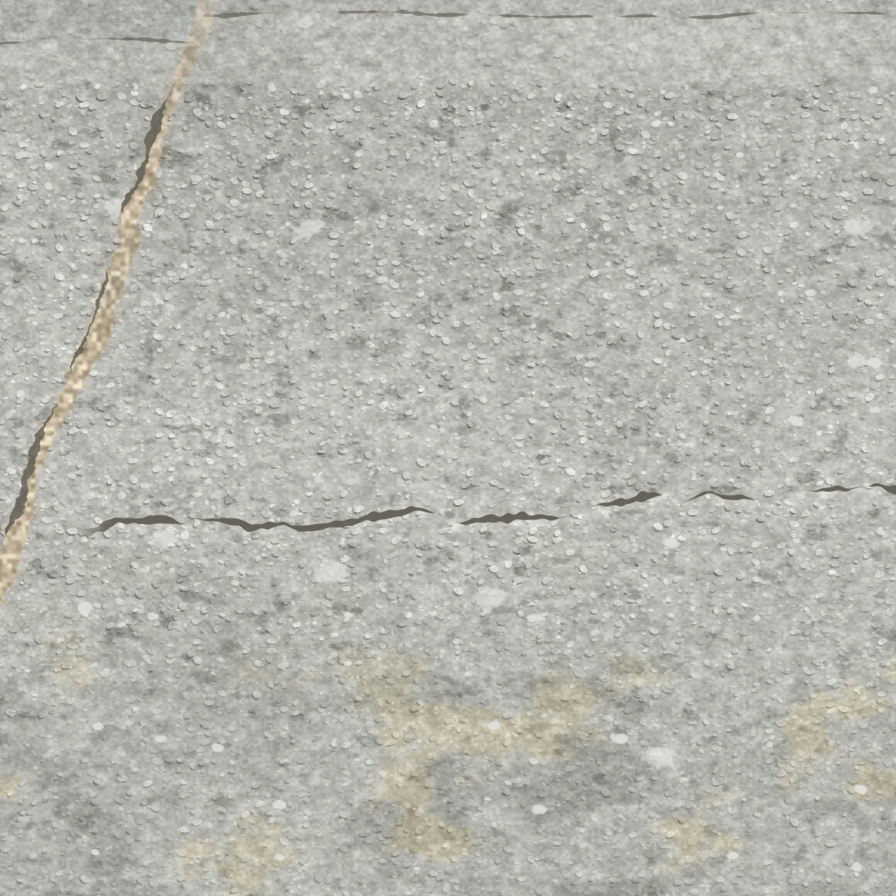
Give the GLSL for this texture, as a WebGL 2 fragment shader.

```glsl
#version 300 es
precision highp float;
// Weathered asphalt in sunlight: layered noise for the binder, jittered cells
// of flat stones with soft shadows, pale spots and stains, and cracks drawn
// as distances to noisy lines, one of them filled with sandy gravel.

#define BASE_TONE 0.712
#define GRAIN_CONTRAST 0.21
#define STONE_LIGHT 0.15
#define STONE_SHADOW 0.19
#define BIG_STONES 72.0
#define SMALL_STONES 125.0
#define CRACK_WIDTH 0.0032
#define JOINT_WIDTH 0.013
#define TINT vec3(0.003, 0.004, -0.024)
#define SAND vec3(0.77, 0.71, 0.61)
#define CRACK_COLOR vec3(0.36, 0.35, 0.31)

uniform vec2 u_resolution;
out vec4 fragColor;

float hash(vec2 p) {
    vec3 q = fract(p.xyx * 0.1031);
    q += dot(q, q.yzx + 33.33);
    return fract((q.x + q.y) * q.z);
}

vec2 hash2(vec2 p) {
    return vec2(hash(p), hash(p + 71.7));
}

float noise(vec2 p) {
    vec2 i = floor(p), f = fract(p);
    f = f * f * (3.0 - 2.0 * f);
    return mix(mix(hash(i), hash(i + vec2(1, 0)), f.x),
               mix(hash(i + vec2(0, 1)), hash(i + vec2(1, 1)), f.x), f.y);
}

float fbm(vec2 p) {
    float sum = 0.0, amp = 0.533;
    for (int i = 0; i < 4; i++) {
        sum += amp * noise(p);
        p = mat2(1.6, 1.2, -1.2, 1.6) * p + 17.3;
        amp *= 0.5;
    }
    return sum;
}

// Signed wander of a crack along its length
float wander(float t, float seed) {
    return fbm(vec2(t, seed)) - 0.5;
}

// Flat chip with cut corners
float chip(vec2 q) {
    q = abs(q * vec2(1.0, 1.5));
    return max(q.x + 0.45 * q.y, 0.3 * q.x + q.y);
}

// x: lit faces, y: shadows below and left of them
vec2 stones(vec2 p, float count, float share, float seed) {
    vec2 g = p * vec2(count, count * 1.25), cell = floor(g), result = vec2(0);
    float soft = max(0.07, 0.6 * count / u_resolution.y);
    for (int j = -1; j <= 1; j++)
    for (int i = -1; i <= 1; i++) {
        vec2 id = cell + vec2(i, j);
        vec2 place = hash2(id + seed), kind = hash2(id + seed + 157.3);
        if (kind.x > share) continue;
        vec2 v = g - id - 0.1 - 0.8 * place;
        float a = (kind.y - 0.5) * 2.6, c = cos(a), s = sin(a);
        mat2 turn = mat2(c, -s, s, c);
        float size = mix(0.2, 0.48, hash(id + seed + 311.9));
        float face = 1.0 - smoothstep(-soft, soft, chip(turn * v) - size);
        float shade = 1.0 - smoothstep(-soft, soft, chip(turn * (v + vec2(0.1, 0.2))) - size);
        float lit = 0.15 + 0.85 * place.x * place.x;
        result = max(result, vec2(face * lit, shade * (1.0 - face) * kind.x / share));
    }
    return result;
}

// Ragged pale spots, sparse
float spots(vec2 p, float count, float share, float size) {
    vec2 g = p * count, id = floor(g);
    vec2 v = g - id - 0.3 - 0.4 * hash2(id + 5.1);
    float r = size * count * (0.5 + hash(id + 9.7));
    float d = length(v * vec2(0.8, 1.2)) + r * 1.3 * (fbm(p * 110.0) - 0.5);
    return step(hash(id + 41.3), share) * (1.0 - smoothstep(0.6 * r, 1.1 * r, d));
}

// Dark line with uneven opening
float crack(float d, float t, float width) {
    float w = width * smoothstep(0.15, 0.8, noise(vec2(t * 28.0, 3.7)))
            * (0.5 + noise(vec2(t * 120.0, 8.1)));
    float soft = max(0.0011, 0.7 / u_resolution.y);
    return (1.0 - smoothstep(w - soft, w + soft, abs(d))) * smoothstep(0.0, 0.0012, w);
}

void main() {
    vec2 p = gl_FragCoord.xy / u_resolution.y;

    // Zones: worn lower part, smooth strip and rough band near the top
    float worn = 1.0 - smoothstep(0.18, 0.42, p.y + 0.1 * wander(p.x * 5.0, 2.3));
    float strip = smoothstep(0.895, 0.915, p.y + 0.02 * wander(p.x * 12.0, 6.1));
    float band = smoothstep(0.85, 0.885, p.y) * (1.0 - strip);
    float relief = 1.0 - 0.3 * worn - 0.55 * strip + 0.25 * band;

    // Binder and stones
    float fine = fbm(p * vec2(85.0, 125.0));
    float tone = BASE_TONE + 0.09 * (fbm(p * 4.0) - 0.5) + GRAIN_CONTRAST * (fine - 0.5);
    tone += 0.09 * (noise(p * 290.0) - 0.5) - 0.012 * worn + 0.012 * strip - 0.025 * band;
    vec2 big = stones(p, BIG_STONES, 0.62, 13.0), tiny = stones(p, SMALL_STONES, 0.5, 87.0);
    tone += relief * STONE_LIGHT * max(big.x, 0.8 * tiny.x);
    tone -= relief * STONE_SHADOW * max(big.y * (1.0 - tiny.x), 0.5 * tiny.y);
    tone -= 0.12 * relief * smoothstep(0.62, 0.78, fbm(p * vec2(48.0, 75.0) + 31.0));

    // Stains and pale spots
    tone -= 0.07 * worn * smoothstep(0.56, 0.68, fbm(p * vec2(9.0, 17.0) + 4.0));
    vec3 color = vec3(tone) + TINT;
    float sandy = worn * smoothstep(0.58, 0.72, fbm(p * vec2(11.0, 16.0) + 52.0));
    color += sandy * vec3(0.05, 0.03, -0.02);
    float pale = max(spots(p, 14.0, 0.08 + 0.2 * worn, 0.006), 0.8 * spots(p + 0.13, 5.0, 0.1, 0.016));
    color = mix(color, vec3(0.89, 0.89, 0.87), 0.85 * pale);

    // Older surface along the top edge
    float joint = p.x - 0.235 + 0.365 * (1.0 - p.y) - 0.035 * wander(p.y * 14.0, 1.9);
    float seam = p.y - mix(0.953, 0.983, step(0.0, joint)) - 0.014 * wander(p.x * 9.0, 7.7);
    color -= smoothstep(0.0, 0.004, seam) * vec3(0.035, 0.028, 0.018);
    color = mix(color, CRACK_COLOR, 0.65 * crack(seam, p.x + 2.0, 0.6 * CRACK_WIDTH));

    // Crack across the slab, with a pale lower lip
    float line = p.y - 0.413 - 0.045 * p.x * p.x - 0.06 * wander(p.x * 11.0, 4.4);
    float reach = smoothstep(0.07, 0.13, p.x);
    color += 0.06 * reach * (1.0 - smoothstep(0.002, 0.008, abs(line + 0.005))) * (fine + 0.2);
    color = mix(color, CRACK_COLOR, 0.9 * reach * crack(line, p.x, 1.35 * CRACK_WIDTH));

    // Slanted joint filled with gravel, dark along its left side
    float gap = JOINT_WIDTH * (0.3 + 0.9 * noise(vec2(p.y * 13.0, 5.5)));
    float ragged = joint + 0.009 * (fine - 0.5);
    float filled = 1.0 - smoothstep(gap - 0.002, gap + 0.002, abs(ragged));
    float sand = 0.35 + 0.6 * smoothstep(0.3, 0.6, noise(vec2(p.y * 9.0, 2.6)));
    vec3 gravel = SAND + 0.38 * (noise(p * 190.0) - 0.5) + 0.2 * (fine - 0.5);
    color = mix(color, gravel, filled * sand);
    color = mix(color, CRACK_COLOR, 0.8 * crack(ragged + 0.8 * gap, p.y + 5.0, 1.7 * CRACK_WIDTH));

    fragColor = vec4(clamp(color, 0.0, 1.0), 1.0);
}
```
